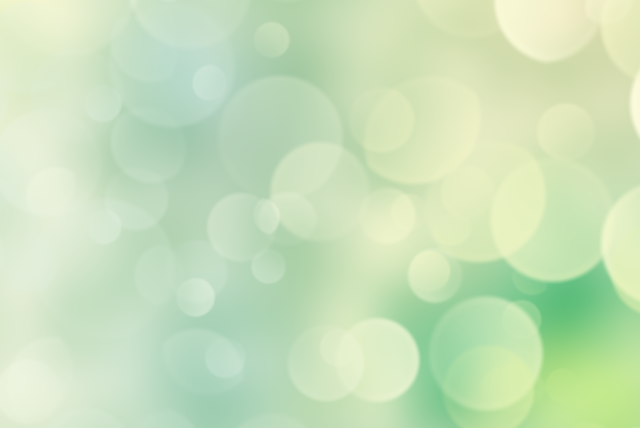
Write a Shadertoy shader that draws this background.

```glsl
// Soft spring bokeh: pale cream, mint and lime light discs over a blurred green backdrop.
const vec3 CREAM = vec3(0.93, 0.95, 0.77);
const vec3 MINT = vec3(0.86, 0.93, 0.86);
const vec3 LIME = vec3(0.76, 0.91, 0.55);
const vec3 LEAF = vec3(0.40, 0.76, 0.54);
const vec3 SAGE = vec3(0.66, 0.79, 0.68);
const vec3 AQUA = vec3(0.66, 0.83, 0.77);
const vec3 SAND = vec3(0.87, 0.87, 0.69);
const vec3 SPARKLE = vec3(0.97, 0.98, 0.88);
const vec3 MIDTONE = vec3(0.79, 0.885, 0.725);

float hash(vec2 p) {
    vec3 q = fract(p.xyx * 0.1031);
    q += dot(q, q.yzx + 33.33);
    return fract((q.x + q.y) * q.z);
}

vec2 direction(float turn) {
    return vec2(cos(6.2832 * turn), sin(6.2832 * turn));
}

float cornerSlope(vec2 cell, vec2 offset) {
    return dot(direction(hash(cell)), offset);
}

float gradientNoise(vec2 p) {
    vec2 i = floor(p), f = fract(p);
    vec2 w = f * f * f * (f * (f * 6.0 - 15.0) + 10.0);
    vec2 e = vec2(1.0, 0.0);
    return mix(mix(cornerSlope(i, f), cornerSlope(i + e.xy, f - e.xy), w.x),
               mix(cornerSlope(i + e.yx, f - e.yx), cornerSlope(i + e.xx, f - e.xx), w.x), w.y);
}

float glow(vec2 p, vec2 centre, float radius) {
    vec2 d = (p - centre) / radius;
    return exp(-dot(d, d));
}

// Out-of-focus colour masses
vec3 backdrop(vec2 p) {
    vec3 col = vec3(0.73, 0.85, 0.69);
    col = mix(col, vec3(0.85, 0.91, 0.79), 1.0 - smoothstep(0.05, 0.55, p.x));
    col = mix(col, SAGE, 0.80 * glow(p, vec2(0.55, 0.70), 0.28));
    col = mix(col, AQUA, 0.70 * glow(p, vec2(0.42, 0.83), 0.15));
    col = mix(col, AQUA, 0.60 * glow(p, vec2(0.50, 0.12), 0.26));
    col = mix(col, CREAM, 0.80 * glow(p, vec2(0.00, 1.00), 0.24));
    col = mix(col, SAND, 0.85 * glow(p, vec2(1.35, 1.00), 0.40));
    col = mix(col, CREAM, 0.40 * glow(p, vec2(0.95, 0.90), 0.20));
    col = mix(col, CREAM, 0.55 * glow(p, vec2(1.25, 0.55), 0.22));
    col = mix(col, CREAM, 0.55 * glow(p, vec2(0.93, 0.42), 0.17));
    col = mix(col, CREAM, 0.70 * glow(p, vec2(0.84, 0.14), 0.16));
    col = mix(col, LEAF, 0.90 * glow(p, vec2(1.32, 0.31), 0.19));
    col = mix(col, LEAF, 0.75 * glow(p, vec2(1.08, 0.14), 0.17));
    return mix(col, LIME, 0.85 * glow(p, vec2(1.40, 0.06), 0.20));
}

// 0 on the cool, faint left side, 1 on the warm, bright right side
float warmth(vec2 p) {
    return smoothstep(0.50, 0.92, p.x + 0.25 * (p.y - 0.5));
}

vec3 discTint(vec2 centre, float variation) {
    vec3 tint = mix(MINT, CREAM, warmth(centre));
    tint = mix(tint, LIME, 0.80 * glow(centre, vec2(1.38, 0.12), 0.30));
    return mix(tint, SPARKLE, 0.7 * smoothstep(0.5, 1.0, variation));
}

// Disc coverage: clipped to a lens by "pinch", fading away from "facing"
float lensDisc(vec2 d, float radius, float pinch, vec2 facing, float blur) {
    float edge = max(length(d), length(d + facing * pinch * radius)) - radius;
    float fade = mix(0.30, 1.0, smoothstep(-1.0, 0.6, dot(d, facing) / radius));
    float rim = 0.08 * exp(-pow((edge + 1.5 * blur) / blur, 2.0));
    return (1.0 - smoothstep(-blur, blur, edge)) * (fade + rim);
}

// One jittered grid of discs; sizes are fractions of a cell, opacity is (cool, warm)
vec3 addDiscs(vec3 col, vec2 p, float cellSize, vec2 sizes, float share,
              vec2 opacity, float blur, float seed) {
    vec2 home = floor(p / cellSize);
    for (int j = -1; j <= 1; j++) {
        for (int i = -1; i <= 1; i++) {
            vec2 cell = home + vec2(i, j);
            vec2 key = cell + seed;
            if (hash(key + 7.3) > share) continue;
            vec2 jitter = vec2(hash(key + 17.1), hash(key + 31.7)) - 0.5;
            vec2 centre = (cell + 0.5 + 0.7 * jitter) * cellSize;
            float radius = cellSize * mix(sizes.x, sizes.y, hash(key + 43.9));
            float variation = hash(key + 59.3);
            float pinch = 0.7 * smoothstep(0.5, 1.0, hash(key + 71.5));
            vec2 facing = direction(hash(key + 83.2));
            float alpha = mix(opacity.x, opacity.y, warmth(centre)) * mix(0.6, 1.15, variation);
            alpha *= 1.0 - 0.5 * glow(centre, vec2(1.25, 0.26), 0.22);
            alpha *= lensDisc(p - centre, radius, pinch, facing, blur);
            col = mix(col, discTint(centre, variation), min(alpha, 1.0));
        }
    }
    return col;
}

void mainImage(out vec4 fragColor, in vec2 fragCoord) {
    vec2 p = fragCoord / iResolution.y;

    // Gently warped backdrop with mottling
    vec2 warp = vec2(gradientNoise(p * 4.0 + 3.0), gradientNoise(p * 4.0 + 19.0));
    vec3 col = backdrop(p + 0.07 * warp);
    col += vec3(0.10, 0.05, 0.08) * gradientNoise(p * 5.0 + 41.0);

    // Discs from large and soft to small and crisp
    col = addDiscs(col, p, 0.30, vec2(0.36, 0.56), 0.70, vec2(0.24, 0.78), 0.008, 11.0);
    col = addDiscs(col, p, 0.27, vec2(0.32, 0.48), 0.35, vec2(0.28, 0.75), 0.007, 29.0);
    col = addDiscs(col, p, 0.21, vec2(0.30, 0.45), 0.45, vec2(0.28, 0.42), 0.006, 53.0);
    col = addDiscs(col, p, 0.14, vec2(0.28, 0.35), 0.25, vec2(0.40, 0.50), 0.004, 97.0);

    // Contrast around the middle tone
    col = MIDTONE + 1.22 * (col - MIDTONE);
    fragColor = vec4(clamp(col, 0.0, 1.0), 1.0);
}
```
